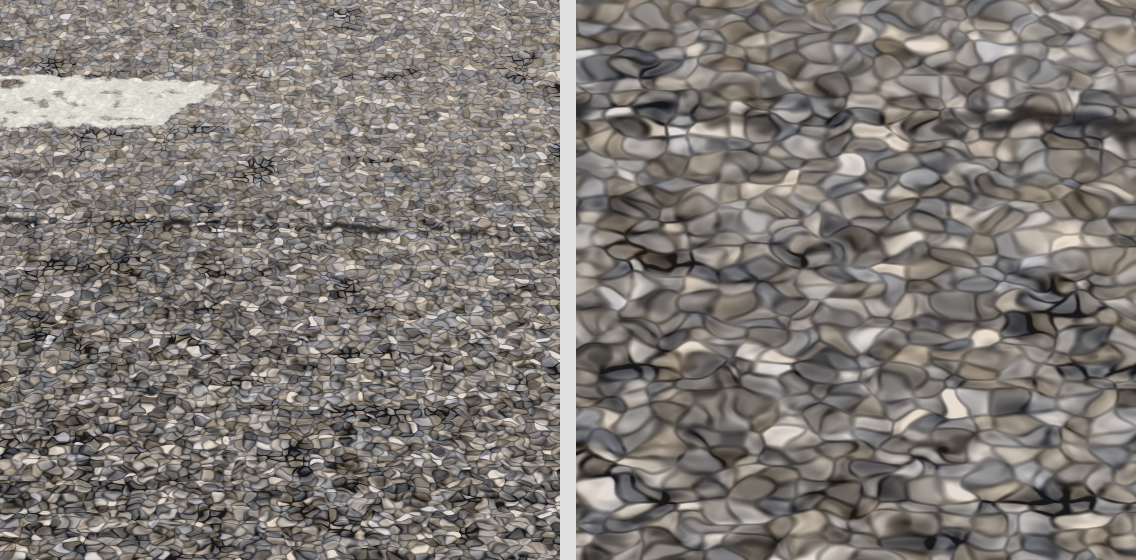
Left: the whole. Right: its middle third, enlarged.
Write a Shadertoy shader that draws this texture.

```glsl
// Worn asphalt seen at a low angle: soft flattened stones from a blended Voronoi
// pattern that grows toward the viewer, with fine grit, broken cracks along
// the width and the chipped end of a white painted stripe.

float hash(vec2 p) {
    return fract(sin(dot(p, vec2(127.1, 311.7))) * 43758.5453);
}

float noise(vec2 p) {
    vec2 i = floor(p), f = fract(p);
    f = f * f * (3.0 - 2.0 * f);
    return mix(mix(hash(i), hash(i + vec2(1, 0)), f.x),
               mix(hash(i + vec2(0, 1)), hash(i + vec2(1, 1)), f.x), f.y);
}

float fbm(vec2 p) {
    float sum = 0.0, amp = 0.5;
    for (int i = 0; i < 4; i++) {
        sum += amp * noise(p);
        p = p * 2.03 + 17.3;
        amp *= 0.5;
    }
    return sum / 0.9375;
}

// Returns blended stone tone, blended stone tint and darkness of the gaps
vec3 stones(vec2 p) {
    vec2 cell = floor(p), blend = vec2(0.0);
    float nearest = 9.0, second = 9.0, total = 0.0;
    for (int y = -1; y <= 1; y++)
    for (int x = -1; x <= 1; x++) {
        vec2 id = cell + vec2(x, y);
        vec2 center = id + 0.1 + 0.8 * vec2(hash(id), hash(id + 41.7));
        float d = length(p - center);
        float weight = exp(-9.0 * d * d);
        blend += weight * vec2(hash(id + 83.1), hash(id + 129.4));
        total += weight;
        second = min(second, max(nearest, d));
        nearest = min(nearest, d);
    }
    return vec3(blend / total, 1.0 - smoothstep(0.0, 0.38, second - nearest));
}

// Jagged, interrupted dark line around a given height
float crack(vec2 uv, float height, float width) {
    float jag = 0.022 * (fbm(vec2(uv.x * 16.0, height * 90.0)) - 0.5)
              + 0.008 * (noise(uv * vec2(75, 40)) - 0.5);
    float d = abs(uv.y - height - jag);
    float broken = smoothstep(0.3, 0.6, noise(vec2(uv.x * 19.0, height * 70.0 + uv.y * 40.0)));
    return broken * (1.0 - smoothstep(width * 0.3, width * 1.5, d));
}

// Coverage of the stripe, whose right end is cut on a slant
float paintMask(vec2 uv) {
    float top = 0.867 - 0.034 * uv.x - uv.y;
    float bottom = uv.y - 0.777 + 0.02 * uv.x;
    float right = 0.51 * (0.28 + 1.67 * (uv.y - 0.775) - uv.x);
    float d = min(min(top, bottom), right);
    d += 0.018 * (fbm(uv * vec2(45, 75)) - 0.5);
    float notch = length((uv - vec2(0.018, 0.851)) * vec2(0.33, 1.0)) - 0.008;
    d = min(d, notch + 0.004 * (noise(uv * 110.0) - 0.5));
    return smoothstep(-0.002, 0.003, d);
}

void mainImage(out vec4 fragColor, in vec2 fragCoord) {
    vec2 uv = fragCoord / iResolution.xy;

    // Perspective: stones are finer toward the top
    float density = mix(0.82, 1.3, uv.y);
    vec2 ground = vec2((uv.x - 0.5) * density, uv.y * (0.82 + 0.24 * uv.y));
    vec2 warp = vec2(noise(ground * vec2(60, 90)), noise(ground * vec2(50, 80) + 31.0)) - 0.5;
    vec2 p = ground * vec2(56, 98) + warp * vec2(0.9, 1.1);
    p.y += 0.25 * p.x * (noise(ground * 9.0) - 0.5) * 0.1;
    vec3 stone = stones(p + 200.0);

    // Grain brightness: stones, gaps and two sizes of grit
    float grit = noise(p * vec2(1.5, 1.7) + 57.0) - 0.5;
    float fineGrit = noise(p * vec2(2.7, 2.3) + 91.0) - 0.5;
    float grain = 0.30 * (stone.x - 0.5) - 0.17 * (stone.z - 0.35)
                + 0.23 * grit + 0.16 * fineGrit;
    grain += 0.13 * smoothstep(0.82, 0.97, stone.x) * (1.0 - stone.z);
    float contrast = mix(1.28, 0.82, smoothstep(0.1, 0.85, uv.y));

    // Broad patches, plus a darker zone below the main crack at the left
    float patches = fbm(uv * vec2(5, 9) + 3.0) - 0.5;
    float light = mix(0.465, 0.535, smoothstep(0.3, 0.8, uv.y)) + 0.14 * patches;
    vec2 zone = (uv - vec2(0.2, 0.53)) / vec2(0.35, 0.09);
    light -= 0.045 * exp(-dot(zone, zone));
    light += grain * contrast;

    // Short dark hollows scattered over the surface
    float hollow = smoothstep(0.62, 0.82, fbm(uv * vec2(13, 38) + 8.0));
    light -= hollow * (0.10 + 0.22 * stone.z);

    // Main crack sinks slightly to the right, with a fainter one above it
    float mainHeight = 0.608 - 0.028 * uv.x - 0.01 * smoothstep(0.85, 1.0, uv.x);
    float strength = 0.55 + 0.4 * exp(-pow((uv.x - 0.45) / 0.25, 2.0));
    float cracks = strength * crack(uv, mainHeight, 0.0055);
    cracks += 0.45 * crack(uv, 0.694 - 0.045 * uv.x, 0.004) * (1.0 - smoothstep(0.28, 0.4, uv.x));
    float rubble = exp(-pow((uv.y - mainHeight) / 0.014, 2.0));
    light += rubble * strength * (0.5 * grain - 0.04);
    light = mix(light, 0.13, clamp(cracks, 0.0, 0.9));
    light = clamp(light, 0.09, 0.86);

    // Warm grey with ochre and bluish stones
    vec3 color = light * vec3(1.035, 1.0, 0.955) + vec3(0.004, 0.0, 0.004);
    float tint = stone.y - 0.5 + 0.5 * (noise(p * 1.3 + 140.0) - 0.5);
    color += tint * vec3(0.045, 0.005, -0.06);

    // Chipped paint lets a little of the grain show through
    float wear = smoothstep(0.60, 0.78, fbm(uv * vec2(38, 85) + 60.0));
    vec3 paint = vec3(0.86, 0.86, 0.82) + 0.22 * grain - 0.2 * wear;
    color = mix(color, paint, paintMask(uv) * (1.0 - 0.35 * wear));

    fragColor = vec4(clamp(color, 0.0, 1.0), 1.0);
}
```
